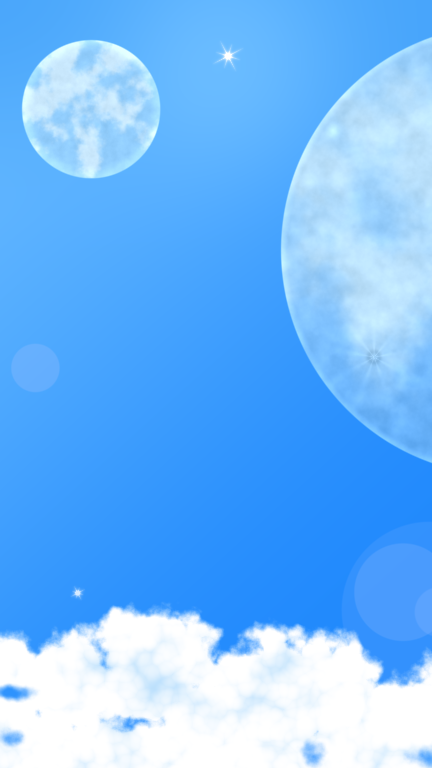
Give the GLSL for this background, as a WebGL 2 fragment shader.

```glsl
#version 300 es
precision highp float;
// Daytime sky with two pale moons, lens discs and sparkles above a cloud bank.
// Moons are shaded discs with layered value noise; clouds are a union of
// circles whose rim and shading are broken up by cellular billows.
uniform vec2 u_resolution;
out vec4 fragColor;

vec2 hash2(vec2 p) {
  vec3 q = fract(p.xyx * vec3(0.1031, 0.1030, 0.0973));
  q += dot(q, q.yzx + 33.33);
  return fract((q.xx + q.yz) * q.zy);
}

float valueNoise(vec2 p) {
  vec2 i = floor(p), f = fract(p);
  f = f * f * (3.0 - 2.0 * f);
  return mix(mix(hash2(i).x, hash2(i + vec2(1, 0)).x, f.x),
             mix(hash2(i + vec2(0, 1)).x, hash2(i + 1.0).x, f.x), f.y);
}

float fbm(vec2 p) {
  float sum = 0.0, amp = 0.5;
  for (int i = 0; i < 5; i++) {
    sum += amp * valueNoise(p);
    p = mat2(1.6, 1.2, -1.2, 1.6) * p + 7.3;
    amp *= 0.5;
  }
  return sum;
}

// Rounded puffs: one minus squared distance to the nearest cell point
float puff(vec2 p) {
  float nearest = 2.0;
  for (int y = -1; y <= 1; y++)
    for (int x = -1; x <= 1; x++) {
      vec2 cell = floor(p) + vec2(x, y);
      vec2 d = cell + hash2(cell + 40.0) - p;
      nearest = min(nearest, dot(d, d));
    }
  return 1.0 - nearest;
}

float billow(vec2 p) {
  return 0.5 * puff(p) + 0.3 * puff(p * 2.1 + 5.0) + 0.2 * puff(p * 4.3 + 9.0);
}

float disc(vec2 p, vec2 center, float radius) {
  float aa = 1.0 / u_resolution.x;
  return smoothstep(aa, -aa, length(p - center) - radius);
}

// Soft elliptical spot
float spot(vec2 p, vec2 center, vec2 size) {
  vec2 d = (p - center) / size;
  return exp(-dot(d, d));
}

float sparkle(vec2 p, float size) {
  float light = exp(-dot(p, p) / (size * size * 0.03));
  for (int i = 0; i < 4; i++) {
    float angle = 0.48 + 0.7854 * float(i);
    vec2 dir = vec2(cos(angle), sin(angle));
    float reach = size * (i % 2 == 0 ? 1.0 : 0.75);
    float taper = max(0.0, 1.0 - abs(dot(p, dir)) / reach);
    light += taper * exp(-abs(dot(p, vec2(-dir.y, dir.x))) * 450.0);
  }
  return min(light, 1.0);
}

vec3 sky(vec2 p) {
  float depth = smoothstep(-0.3, 1.0, p.x * 0.55 + (1.2 - p.y) * 0.6);
  vec3 col = mix(vec3(0.39, 0.72, 1.0), vec3(0.13, 0.54, 0.99), depth);
  col = mix(col, vec3(0.27, 0.64, 0.98), 0.85 * smoothstep(1.25, 1.78, p.y));
  return col + vec3(0.12, 0.08, 0.02) * spot(p, vec2(0.52, 1.66), vec2(0.28));
}

vec3 smallMoon(vec3 col, vec2 p) {
  vec2 q = (p - vec2(0.211, 1.525)) / 0.160;
  float patches = smoothstep(0.40, 0.62, fbm(q * 2.4 + 3.0) + 0.08 * q.y
                + 0.14 * spot(q, vec2(0.3, 0.1), vec2(0.5)) - 0.03);
  vec3 face = mix(vec3(0.58, 0.81, 0.99), vec3(0.82, 0.93, 1.0), patches);
  face += 0.10 * (fbm(q * 9.0) - 0.5) + 0.10 * smoothstep(0.8, 1.0, length(q));
  return mix(col, face, 0.95 * disc(p, vec2(0.211, 1.525), 0.160));
}

vec3 largeMoon(vec3 col, vec2 p) {
  vec2 center = vec2(1.173, 1.199), crater = p - vec2(0.866, 0.951);
  float rim = length(p - center) / 0.5225;
  float bright = 0.75 * spot(p, vec2(0.82, 1.18), vec2(0.10, 0.14))
               + 0.8 * spot(p, vec2(0.96, 1.09), vec2(0.12, 0.11))
               + 0.7 * spot(p, vec2(0.96, 1.47), vec2(0.16, 0.15))
               - 0.4 * spot(p, vec2(0.87, 1.29), vec2(0.09, 0.05));
  float patches = smoothstep(0.25, 0.85, fbm(p * 8.0 + 2.0) + 0.38 * bright - 0.03);
  vec3 face = mix(vec3(0.42, 0.71, 0.99), vec3(0.62, 0.83, 1.0), smoothstep(0.75, 1.35, p.y));
  face = mix(face, vec3(0.77, 0.91, 1.0), patches * smoothstep(0.72, 1.05, p.y));
  face += 0.16 * (fbm(p * 28.0) - 0.5);
  // Rayed crater, bright crater and lit limb
  float rays = pow(0.5 + 0.5 * sin(atan(crater.y, crater.x) * 9.0), 4.0);
  face += 0.06 * rays * exp(-length(crater) * 14.0);
  face -= 0.09 * exp(-pow((length(crater) - 0.012) * 160.0, 2.0));
  face += 0.15 * spot(p, vec2(0.773, 1.475), vec2(0.013, 0.018));
  face += 0.09 * smoothstep(0.965, 1.0, rim);
  return mix(col, face, 0.95 * disc(p, center, 0.5225));
}

vec3 clouds(vec3 col, vec2 p) {
  const vec3 heaps[9] = vec3[9](vec3(-0.01, 0.18, 0.13), vec3(0.17, 0.19, 0.12),
    vec3(0.35, 0.235, 0.14), vec3(0.43, 0.27, 0.07), vec3(0.50, 0.08, 0.15),
    vec3(0.63, 0.15, 0.16), vec3(0.76, 0.175, 0.125), vec3(0.92, 0.06, 0.15), vec3(1.01, 0.11, 0.125));
  float dist = p.y - 0.12;
  for (int i = 0; i < 9; i++) dist = min(dist, length(p - heaps[i].xy) - heaps[i].z);
  vec2 warp = p + 0.03 * vec2(fbm(p * 12.0), fbm(p * 12.0 + 30.0));
  float lumps = billow(warp * 9.0), wisps = fbm(p * 22.0);
  float gaps = spot(p, vec2(0.03, 0.175), vec2(0.055, 0.022)) + 0.7 * spot(p, vec2(0.03, 0.07), vec2(0.04, 0.03))
             + 0.75 * spot(p, vec2(0.72, 0.04), vec2(0.05, 0.045)) + 0.7 * spot(p, vec2(0.98, 0.03), vec2(0.08, 0.035));
  float body = -dist + 0.07 * (lumps - 0.65) + 0.09 * (wisps - 0.48);
  float cover = smoothstep(-0.012, 0.03, body) * (1.0 - smoothstep(0.35, 1.0, gaps + 0.7 * (wisps - 0.5)));
  float light = smoothstep(0.32, 0.72, 0.55 * lumps + 0.5 * fbm(p * 7.0 + 4.0) + 0.05);
  return mix(col, mix(vec3(0.74, 0.88, 0.99), vec3(1.0), light), cover);
}

void main() {
  vec2 p = gl_FragCoord.xy / u_resolution.x;
  vec3 col = largeMoon(smallMoon(sky(p), p), p);
  // Translucent lens discs
  vec3 lens = vec3(0.62, 0.75, 1.0);
  col = mix(col, lens, 0.30 * disc(p, vec2(0.082, 0.926), 0.056));
  col = mix(col, lens, 0.14 * disc(p, vec2(0.995, 0.366), 0.204));
  col = mix(col, lens, 0.22 * disc(p, vec2(0.933, 0.407), 0.113));
  col = mix(col, lens, 0.20 * disc(p, vec2(1.018, 0.361), 0.058));
  col = clouds(col, p);
  col = mix(col, vec3(1.0), sparkle(p - vec2(0.528, 1.648), 0.042));
  col = mix(col, vec3(1.0), 0.8 * sparkle(p - vec2(0.180, 0.405), 0.020));
  fragColor = vec4(clamp(col, 0.0, 1.0), 1.0);
}
```
